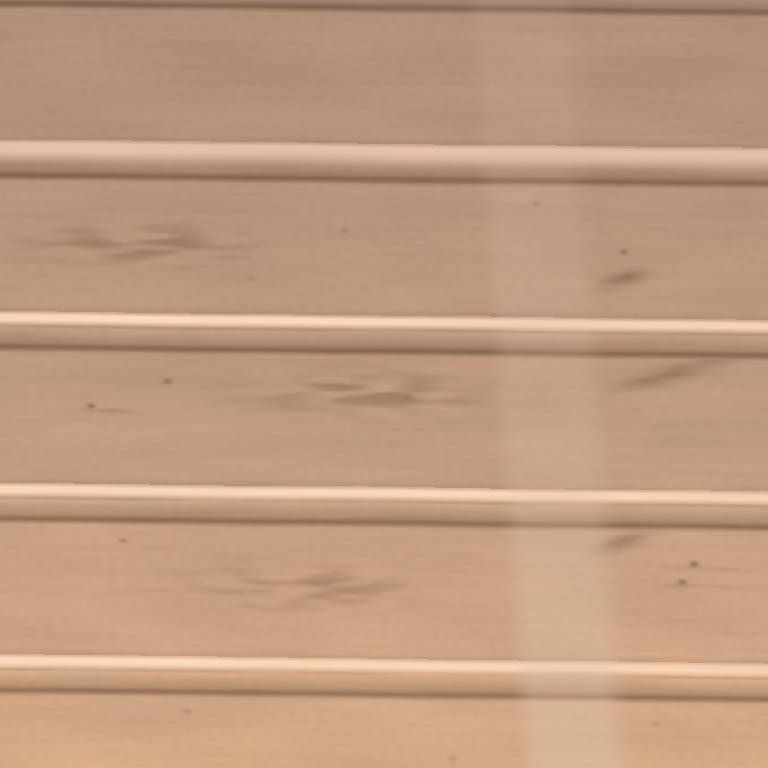
A WebGL 1 fragment shader for this texture:

```glsl
precision highp float;
// Pale wooden cladding: wide, slightly tilted boards divided by rounded rails.
// Each rail is a profile of highlight, bevel and groove along the board height;
// stretched gradient noise gives the grain and the stains, a soft band the sheen.
uniform vec2 u_resolution;

float hash(vec2 p) {
    return fract(sin(dot(p, vec2(127.1, 311.7))) * 43758.55);
}

float gradientDot(vec2 cell, vec2 offset) {
    float angle = 6.2832 * hash(cell);
    return dot(vec2(cos(angle), sin(angle)), offset);
}

// Gradient noise, about -0.7 to 0.7
float noise(vec2 p) {
    vec2 i = floor(p), f = fract(p);
    vec2 w = f * f * f * (f * (f * 6.0 - 15.0) + 10.0);
    float low = mix(gradientDot(i, f), gradientDot(i + vec2(1, 0), f - vec2(1, 0)), w.x);
    float high = mix(gradientDot(i + vec2(0, 1), f - vec2(0, 1)),
                     gradientDot(i + vec2(1, 1), f - vec2(1, 1)), w.x);
    return mix(low, high, w.y);
}

// Soft line of half width w around zero
float ridge(float d, float w) {
    return exp(-d * d / (w * w));
}

// Soft elliptical spot
float spot(vec2 d, vec2 size) {
    d /= size;
    return exp(-dot(d, d));
}

void main() {
    vec2 uv = gl_FragCoord.xy / u_resolution;
    float down = 1.0 - uv.y;

    // Board number and distance below the top of its rail
    float level = down - 0.0115 * uv.x - 0.405 + 0.0012 * noise(vec2(uv.x * 5.0, down * 3.0));
    float row = floor(level / 0.2235);
    float s = level - row * 0.2235;
    vec2 p = vec2(uv.x, s);
    float face = smoothstep(0.046, 0.056, s);

    // Wood tone, warmer and lighter toward the bottom
    vec3 color = mix(vec3(0.695, 0.565, 0.480), vec3(0.825, 0.660, 0.525), pow(down, 1.35));
    color *= 1.0 + 0.02 * (hash(vec2(row, 4.0)) - 0.5);

    // Grain, broad blotches and fine mottling
    float streak = noise(vec2(uv.x * 4.0, s * 75.0 + row * 37.0));
    float blotch = noise(vec2(uv.x * 5.0, s * 18.0 + row * 19.0));
    float fiber = noise(vec2(uv.x * 14.0, s * 190.0 + row * 53.0));
    color *= 1.0 + 0.025 * streak + 0.045 * blotch + 0.018 * fiber;
    color *= 1.0 + 0.018 * noise(uv * vec2(85.0, 110.0));

    // Broad stains on the middle boards and slanted ones near the right edge
    float stain = 0.0;
    float broken = smoothstep(-0.35, 0.45, noise(vec2(uv.x * 15.0, s * 85.0 + row * 11.0)) + 0.5 * blotch);
    vec2 broad = vec2(0.48 + 0.1 * row - 0.19 * row * row, 0.10 + 0.035 * row * row);
    stain += 0.20 * broken * spot(p - broad, vec2(0.13, 0.025));
    vec2 slanted = p - vec2(0.88 - 0.07 * row * row, 0.07 + 0.052 * row * (row - 1.0));
    slanted.y += 0.25 * slanted.x;
    stain += 0.24 * step(abs(row), 1.5) * (0.5 + 0.5 * broken)
           * spot(slanted, vec2(0.065 - 0.035 * abs(row), 0.011));

    // Small scattered streaks and knots
    for (int i = 0; i < 4; i++) {
        vec2 seed = vec2(row * 7.0 + 3.0, float(i) * 5.0 + 1.0);
        vec2 d = p - vec2(hash(seed), mix(0.075, 0.205, hash(seed + 2.3)));
        float strength = hash(seed + 5.7) * step(-1.5, row);
        stain += 0.12 * strength * broken * spot(d, vec2(0.045, 0.004));
        stain += 0.30 * strength * spot(d + vec2(0.02, 0.006), vec2(0.0055, 0.0035));
    }
    color *= 1.0 - stain * face * vec3(0.85, 1.0, 1.1);

    // Rail: lit upper face falling into shade, then the dark groove
    float lit = 1.0 - smoothstep(0.012, 0.044, s);
    color = mix(color * mix(0.88, 1.09, lit), color, face);
    float groove = ridge(s - 0.0465, 0.0045);
    color *= 1.0 - groove * (0.19 + 0.05 * streak) * vec3(0.9, 1.1, 1.25);
    color *= 1.0 - 0.09 * ridge(s - 0.0195, 0.0022) * smoothstep(-0.3, 0.3, blotch + 0.1) * step(-0.5, row);
    color *= 1.0 - 0.05 * smoothstep(0.214, 0.2235, s);

    // Cream highlight, wider and softer on the upper rails
    float upper = step(row, -0.5);
    float highlight = smoothstep(0.0, 0.006, s)
                    * (1.0 - smoothstep(0.010, 0.019 + 0.014 * upper, s));
    vec3 cream = mix(vec3(0.985, 0.855, 0.745), vec3(0.90, 0.77, 0.68), upper);
    color = mix(color, cream, highlight * (0.95 - 0.15 * uv.x + 0.15 * streak));

    // Leaning vertical sheen, clearer toward the bottom
    float across = uv.x - 0.68 - 0.07 * down;
    float sheen = smoothstep(-0.080, -0.045, across) * (1.0 - smoothstep(0.035, 0.085, across));
    color = mix(color, vec3(0.88, 0.77, 0.68), sheen * mix(0.13, 0.42, down * down));

    gl_FragColor = vec4(clamp(color, 0.0, 1.0), 1.0);
}
```
